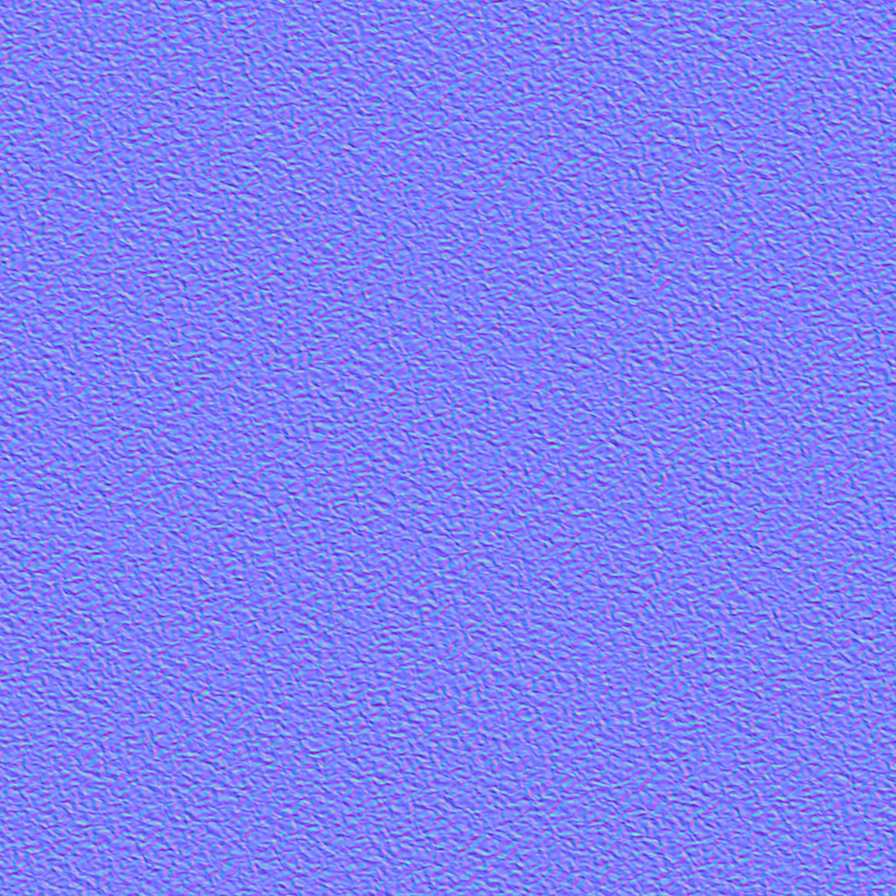
Reproduce this texture map procedurally as a WebGL 1 fragment shader.

```glsl
precision highp float;

// Tangent-space normal map of a fine, leathery plaster grain.
// Two warped layers of gradient noise, stretched sideways, form a height
// field; its slopes are measured, sharpened into creases and packed as RGB.

#define GRAIN_ROWS 160.0     // noise cells over the canvas height
#define GRAIN_STRETCH 1.32   // width of a grain relative to its height
#define GRAIN_LEAN 0.02      // rise of the wrinkles towards the right
#define WARP_AMOUNT 0.55     // irregularity of the wrinkles, in cells
#define DETAIL_SCALE 1.6     // frequency of the finer layer
#define DETAIL_AMOUNT 0.42   // height of the finer layer
#define STEEPNESS 0.42       // strength of the relief
#define CREASE_GAIN 0.75     // extra tilt on steep flanks
#define UPPER_GAIN 0.12      // extra tilt on flanks that face up
#define CREASE_DULLING 0.12  // loss of blue in the creases
#define SAMPLE_STEP 0.001    // half width of the slope measurement

uniform vec2 u_resolution;

// Random unit vector for a lattice point
vec2 randomDirection(vec2 cell) {
  vec3 h = fract(cell.xyx * vec3(0.1031, 0.1030, 0.0973));
  h += dot(h, h.yzx + 33.33);
  float angle = 6.28318 * fract((h.x + h.y) * h.z);
  return vec2(cos(angle), sin(angle));
}

float gradientNoise(vec2 p) {
  vec2 cell = floor(p);
  vec2 f = p - cell;
  vec2 fade = f * f * f * (f * (f * 6.0 - 15.0) + 10.0);
  vec2 right = vec2(1.0, 0.0);
  vec2 up = vec2(0.0, 1.0);
  float bottomEdge = mix(dot(randomDirection(cell), f),
                         dot(randomDirection(cell + right), f - right), fade.x);
  float topEdge = mix(dot(randomDirection(cell + up), f - up),
                      dot(randomDirection(cell + 1.0), f - 1.0), fade.x);
  return mix(bottomEdge, topEdge, fade.y);
}

mat2 rotation(float angle) {
  float c = cos(angle);
  float s = sin(angle);
  return mat2(c, s, -s, c);
}

// Height in units of one grain row
float grainHeight(vec2 p) {
  vec2 q = GRAIN_ROWS * vec2(p.x / GRAIN_STRETCH, p.y - GRAIN_LEAN * p.x);
  vec2 w = rotation(0.3) * q * 0.45;
  q += WARP_AMOUNT * vec2(gradientNoise(w + 91.0), gradientNoise(w + 347.0));
  float coarse = gradientNoise(rotation(0.6) * q + 211.0);
  float fine = gradientNoise(rotation(1.9) * q * DETAIL_SCALE + 517.0);
  return coarse + DETAIL_AMOUNT * fine;
}

void main() {
  float side = min(u_resolution.x, u_resolution.y);
  vec2 p = gl_FragCoord.xy / side;

  // Widen the measurement on small canvases to keep the grain smooth
  float reach = max(SAMPLE_STEP, 0.5 / side);
  vec2 dx = vec2(reach, 0.0);
  vec2 dy = vec2(0.0, reach);
  vec2 tilt = vec2(grainHeight(p - dx) - grainHeight(p + dx),
                   grainHeight(p - dy) - grainHeight(p + dy));
  tilt *= STEEPNESS / (2.0 * reach * GRAIN_ROWS);

  // Flatten gentle slopes and sharpen steep ones
  tilt *= 0.78 + CREASE_GAIN * dot(tilt, tilt) + UPPER_GAIN * tilt.y;

  vec3 normal = normalize(vec3(tilt, 1.0));
  vec3 color = normal * 0.5 + 0.5;
  color.b -= CREASE_DULLING * dot(normal.xy, normal.xy);
  gl_FragColor = vec4(color, 1.0);
}
```
